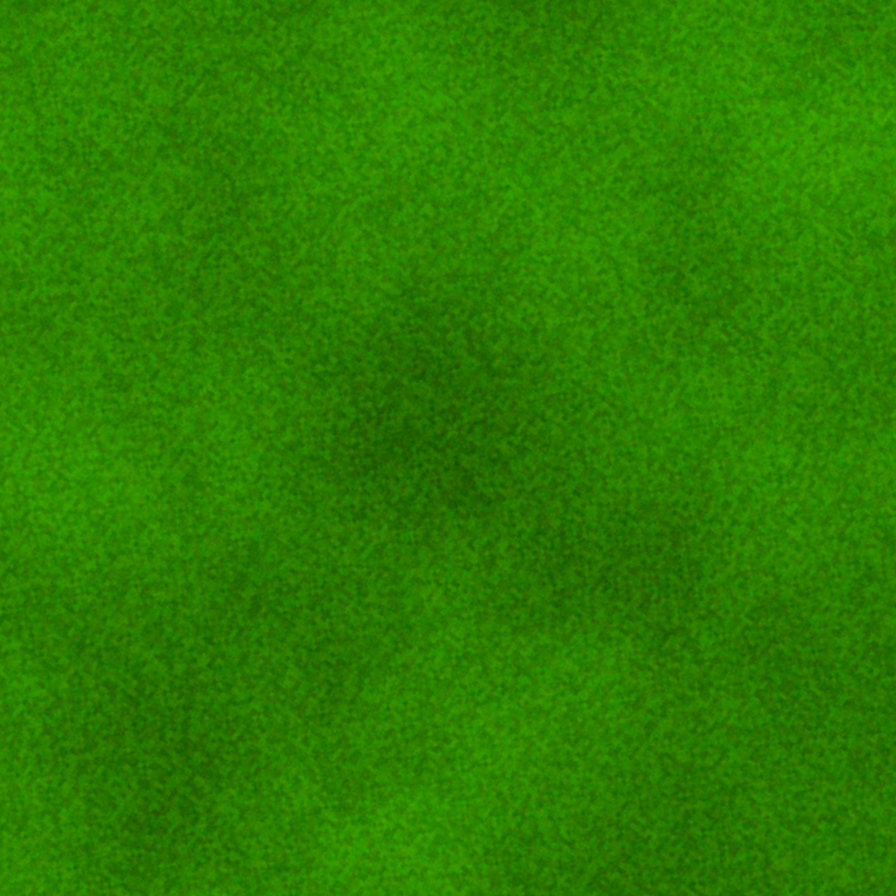
Give the GLSL for this texture, as a WebGL 2 fragment shader.

```glsl
#version 300 es
precision highp float;
precision highp int;

#define BASE_GREEN 0.489
#define RED_RATIO 0.345
#define PATCH_SCALE 4.0
#define PATCH_CONTRAST 0.26
#define GRAIN_SCALE 185.0
#define GRAIN_CONTRAST 0.20
#define TINT_SCALE 150.0
#define TINT_CONTRAST 0.10

uniform vec2 u_resolution;
out vec4 fragColor;

// Integer hash of a lattice cell, 0 to 1
float hash(ivec2 cell, uint seed) {
    uvec2 q = uvec2(cell) * uvec2(1597u, 3571u) + seed * 7919u;
    uint h = (q.x ^ (q.y << 13)) * 747796u + q.y * 2891u + 1013u;
    h = (h ^ (h >> 15)) * 73244475u;
    h = (h ^ (h >> 13)) * 19349663u;
    h ^= h >> 16;
    return float(h >> 8) / 16777216.0;
}

// Smooth value noise, 0 to 1
float valueNoise(vec2 p, uint seed) {
    ivec2 cell = ivec2(floor(p));
    vec2 f = fract(p);
    vec2 w = f * f * f * (f * (f * 6.0 - 15.0) + 10.0);
    float bottom = mix(hash(cell, seed), hash(cell + ivec2(1, 0), seed), w.x);
    float top = mix(hash(cell + ivec2(0, 1), seed), hash(cell + ivec2(1, 1), seed), w.x);
    return mix(bottom, top, w.y);
}

// Octaves turned against each other to hide the lattice, centred on zero
float fractalNoise(vec2 p, int octaves, uint seed) {
    const mat2 turn = mat2(0.8, 0.6, -0.6, 0.8);
    float sum = 0.0;
    float total = 0.0;
    float amplitude = 1.0;
    for (int i = 0; i < octaves; i++) {
        p = turn * p;
        sum += amplitude * (valueNoise(p, seed + uint(i)) - 0.5);
        total += amplitude;
        amplitude *= 0.5;
        p = p * 2.0 + 17.3;
    }
    return sum / total;
}

void main() {
    vec2 uv = gl_FragCoord.xy / min(u_resolution.x, u_resolution.y);

    // Broad cloudy patches under a fine soft grain
    float patches = fractalNoise(uv * PATCH_SCALE + 3.7, 5, 11u);
    float grain = fractalNoise(uv * GRAIN_SCALE, 2, 31u);
    float green = BASE_GREEN + PATCH_CONTRAST * patches + GRAIN_CONTRAST * grain;

    // Brownish and pure green specks
    float tint = fractalNoise(uv * TINT_SCALE + 41.0, 2, 53u);
    float red = green * RED_RATIO + TINT_CONTRAST * tint;

    fragColor = vec4(clamp(vec3(red, green, 0.0), 0.0, 1.0), 1.0);
}
```
